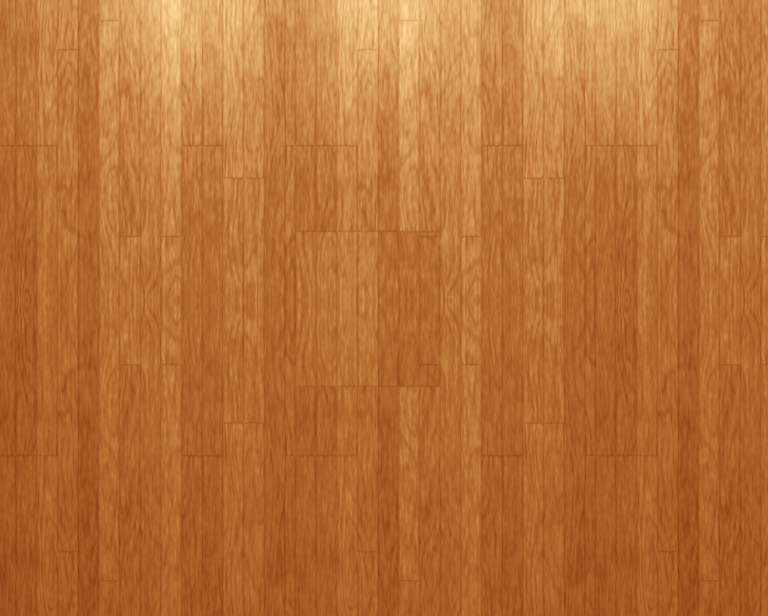
This texture is drawn by a Shadertoy shader. Its source:

```glsl
// Varnished strip flooring: narrow mirrored planks with rings, knots and light from above.
#define LANE 0.02694                // plank width, canvas width = 1
#define LANES_PER_REPEAT 14.5       // the last lane is half as wide
#define ORIGIN vec2(0.3845, 0.4096) // left edge of middle repeat, mirror axis
#define INSET_HALF 3.74             // half length of the odd boards, in lanes
#define SEAM 0.04                   // seam width, in lanes
#define RING_CONTRAST 0.14
#define FIBRE_CONTRAST 0.17
#define DARK vec3(0.54, 0.23, 0.07)
#define MID vec3(0.72, 0.43, 0.19)
#define PALE vec3(0.93, 0.74, 0.48)

// Tone of each lane, and distance from the mirror axis to its butt joint.
const float laneTone[15] = float[15](-0.7, -0.6, 0.3, 0.2, -0.9, 0.7, 0.6, 0.2,
                                     0.6, -0.3, -0.5, 0.4, 0.5, -0.5, -0.4);
const float laneJoint[15] = float[15](7.47, 7.47, 7.47, 12.1, 20.0, 13.5, 3.09, 20.0,
                                      3.09, 7.47, 7.47, 5.9, 5.9, 20.0, 7.47);

float hash(float n) { return fract(sin(n * 12.9898 + 4.1) * 4375.85); }

vec2 gradient(vec2 cell) {
    float a = 6.2832 * fract(sin(dot(cell, vec2(127.1, 311.7))) * 4375.85);
    return vec2(cos(a), sin(a));
}

float gradientNoise(vec2 p) {
    vec2 i = floor(p), f = fract(p);
    vec2 w = f * f * f * (f * (f * 6.0 - 15.0) + 10.0);
    vec2 e = vec2(1.0, 0.0);
    float low = mix(dot(gradient(i), f), dot(gradient(i + e), f - e), w.x);
    float high = mix(dot(gradient(i + e.yx), f - e.yx), dot(gradient(i + 1.0), f - 1.0), w.x);
    return mix(low, high, w.y);
}

// Growth rings (x) and fine fibres (y) inside one plank.
vec2 grain(vec2 p, float seed, float knot) {
    vec2 shift = vec2(seed * 7.31, seed * 3.7);
    float field = 1.7 * p.x + 4.5 * gradientNoise(p * vec2(0.9, 0.2) + shift);
    field += 0.3 * gradientNoise(p * vec2(4.0, 1.1) + shift);
    field += knot * 4.0 * exp(-length((p - vec2(0.5, 0.0)) / vec2(0.4, 1.3)));
    float ring = pow(0.5 + 0.5 * sin(6.2832 * field), 3.0);
    ring *= 0.35 + 0.65 * hash(seed + 5.0) + 0.5 * knot * exp(-p.y * 0.5);
    float fibre = gradientNoise(p * vec2(7.0, 0.8) + shift)
                + 0.8 * gradientNoise(p * vec2(11.0, 2.6) + shift.yx);
    return vec2(ring, fibre);
}

// Overall light: a vertical falloff, dim sides and three lamps at the top edge.
float lighting(vec2 uv) {
    float side = 2.0 * uv.x - 1.0;
    float light = mix(-0.17, 0.17, uv.y) - 0.09 * side * side;
    for (int i = 0; i < 3; i++) {
        vec2 d = (uv - vec2(0.24 + 0.27 * float(i), 1.03)) / vec2(0.1, 0.2);
        light += 0.36 * exp(-dot(d, d));
    }
    return light;
}

vec3 floorColor(vec2 uv) {
    // Lane coordinates, repeated across and mirrored about the axis
    vec2 p = (uv * vec2(1.0, 0.8) - ORIGIN) / LANE;
    float repeatId = floor(p.x / LANES_PER_REPEAT);
    float u = p.x - repeatId * LANES_PER_REPEAT;
    int lane = clamp(int(u), 0, 14);
    float x = u - float(lane);
    float away = abs(p.y);

    // Which board: inner, outer, or the odd block in the middle repeat
    bool oddLane = repeatId == 0.0 && lane < 7;
    float insetEdge = abs(p.y + 0.4) - INSET_HALF;
    bool inset = oddLane && insetEdge < 0.0;
    bool outer = away > laneJoint[lane];
    float seed = float(lane) + (outer ? 17.0 : 0.0) + (inset ? 50.0 : 0.0);
    float tone = laneTone[lane];
    if (outer) tone += 0.9 * (hash(seed) - 0.5);
    if (inset) tone = lane < 4 ? 0.1 + 0.15 * float(lane) : -0.5;

    // Wood figure
    float knot = (lane == 7 || (lane == 1 && !inset)) ? 1.0 : 0.0;
    vec2 figure = grain(vec2(x, away), seed, knot);
    float cloud = gradientNoise(vec2(x * 1.5 + seed * 5.0, away * 0.35));
    float value = 0.53 + 0.1 * tone + 0.07 * cloud + lighting(uv);
    value -= RING_CONTRAST * figure.x + FIBRE_CONTRAST * figure.y;

    // Seams along the lanes and across the butt joints
    float width = lane == 14 ? 0.5 : 1.0;
    float edge = min(min(x, width - x), abs(away - laneJoint[lane]));
    if (oddLane) edge = min(edge, abs(insetEdge));
    float pixel = 1.0 / (iResolution.x * LANE);
    value -= 0.12 * (1.0 - smoothstep(0.0, SEAM + pixel, edge));

    // Tone ramp from dark to pale wood
    value = clamp(value, 0.0, 1.2);
    return value < 0.5 ? mix(DARK, MID, value * 2.0) : mix(MID, PALE, value * 2.0 - 1.0);
}

void mainImage(out vec4 fragColor, in vec2 fragCoord) {
    // Four sub-pixel positions smooth the fine grain
    vec3 color = vec3(0.0);
    for (int i = 0; i < 4; i++) {
        vec2 offset = vec2(i & 1, i >> 1) * 0.5 - 0.25;
        color += floorColor((fragCoord + offset) / iResolution.xy);
    }
    fragColor = vec4(min(color * 0.25, 1.0), 1.0);
}
```
